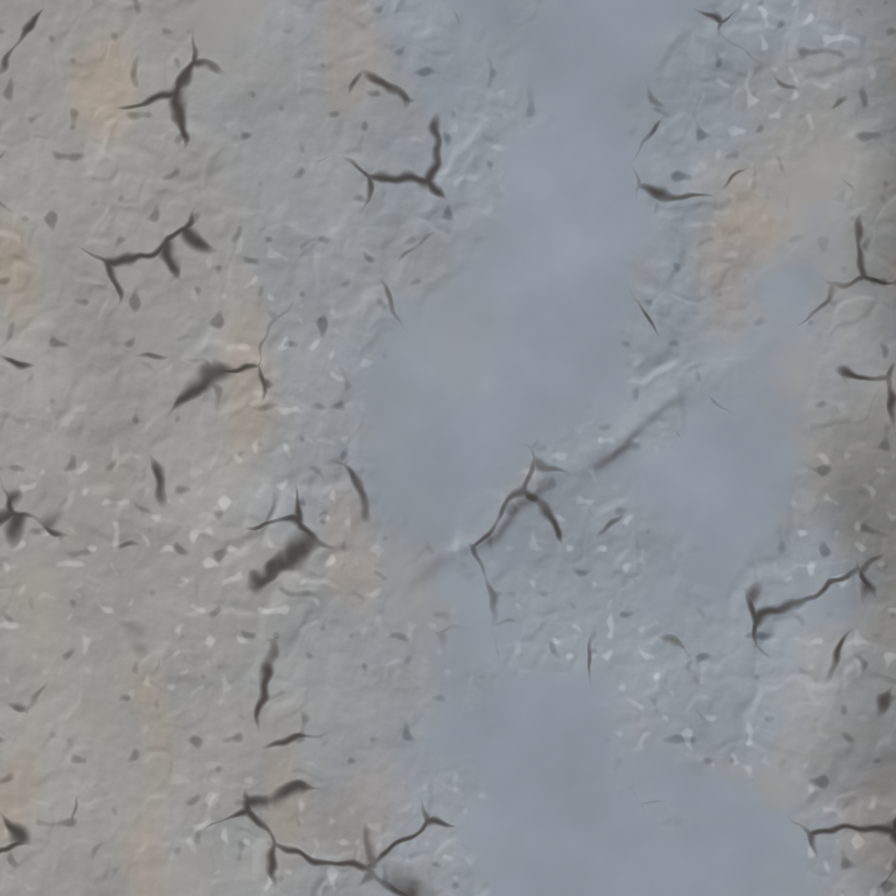
Write a WebGL 2 fragment shader that draws this texture.

```glsl
#version 300 es
precision highp float;
// Weathered clay wall: crumbling warm clods, smooth blue-grey patches, cracks and a diagonal ridge.

uniform vec2 u_resolution;
out vec4 fragColor;

vec2 hash2(vec2 p) {
    vec3 q = fract(p.xyx * vec3(0.1031, 0.1030, 0.0973));
    q += dot(q, q.yzx + 33.33);
    return fract((q.xx + q.yz) * q.zy);
}

float cornerSlope(vec2 cell, vec2 offset) {
    float angle = 6.2832 * hash2(cell).x;
    return dot(vec2(cos(angle), sin(angle)), offset);
}

// Gradient noise, roughly -0.7 to 0.7
float noise(vec2 p) {
    vec2 i = floor(p), f = fract(p);
    vec2 u = f * f * f * (f * (f * 6.0 - 15.0) + 10.0);
    vec2 e = vec2(1.0, 0.0);
    return mix(mix(cornerSlope(i, f), cornerSlope(i + e, f - e), u.x),
               mix(cornerSlope(i + e.yx, f - e.yx), cornerSlope(i + 1.0, f - 1.0), u.x), u.y);
}

float fbm(vec2 p) {
    float sum = 0.0, amplitude = 0.6;
    for (int i = 0; i < 4; i++) {
        sum += amplitude * noise(p);
        p = mat2(1.6, 1.2, -1.2, 1.6) * p + 5.3;
        amplitude *= 0.55;
    }
    return sum;
}

// Cellular clods: x = distance to the border, y = random value of the cell
vec2 clods(vec2 p) {
    vec2 i = floor(p), f = fract(p);
    float nearest = 8.0, second = 8.0, id = 0.0;
    for (int y = -1; y <= 1; y++)
    for (int x = -1; x <= 1; x++) {
        vec2 cell = vec2(x, y);
        vec2 h = hash2(i + cell);
        float d = length(cell + h - f);
        if (d < nearest) {
            second = nearest;
            nearest = d;
            id = hash2(i + cell + 41.7).y;
        } else {
            second = min(second, d);
        }
    }
    return vec2(second - nearest, id);
}

vec2 crumple(vec2 p) {
    return p + 0.018 * vec2(noise(p * 17.0), noise(p * 17.0 + 9.4))
             + 0.007 * vec2(noise(p * 47.0 + 3.1), noise(p * 47.0 + 6.8));
}

// Signed distance from the wavering diagonal ridge, and its strength along the way
vec2 ridge(vec2 p) {
    vec2 q = p - vec2(0.65, 0.485);
    float along = dot(q, vec2(0.815, 0.58));
    float across = dot(q, vec2(-0.58, 0.815)) + 0.03 * noise(p * 9.0) + 0.008 * noise(p * 35.0);
    return vec2(across, 1.0 - smoothstep(0.16, 0.27, abs(along)));
}

float roughness(vec2 p) {
    float band = exp(-pow((p.x - 0.73) / 0.21, 2.0));
    float flow = noise(vec2(p.x * 5.0 - p.y * 1.5, p.y * 3.2) + 2.7) + 0.25 * noise(p * 14.0);
    vec2 r = ridge(p);
    float patchy = smoothstep(-0.02, 0.17, 0.46 * band + 0.85 * flow - 0.19);
    return max(1.0 - patchy, 0.8 * r.y * exp(-pow(r.x / 0.03, 2.0)));
}

float relief(vec2 p, float rough) {
    vec2 q = crumple(p);
    vec2 big = clods(q * 13.0), small = clods(q * 31.0 + 4.0);
    float h = smoothstep(0.0, 0.35, big.x) * smoothstep(0.3, 0.95, big.y);
    h += 0.4 * smoothstep(0.0, 0.5, small.x) * smoothstep(0.25, 1.0, small.y);
    h += 0.5 * fbm(p * 26.0) + 0.22 * noise(p * 75.0);
    vec2 r = ridge(p);
    return h * mix(0.06, 1.0, rough) + 0.8 * r.y * exp(-pow(r.x / 0.014, 2.0));
}

void main() {
    vec2 p = gl_FragCoord.xy / u_resolution.y;
    float rough = roughness(p);

    // Warm clay on the left and far right, cool film between
    float drift = 0.3 * fbm(p * 4.0 + 1.3);
    float warm = 1.0 - smoothstep(0.12, 0.55, p.x + drift);
    warm = max(warm, 0.8 * smoothstep(0.84, 1.0, p.x + drift));
    warm = mix(warm, 0.5, 0.35 * rough);
    vec3 color = mix(vec3(0.545, 0.578, 0.618), vec3(0.605, 0.588, 0.562), warm);
    color *= 1.0 + 0.13 * fbm(p * 6.0 + 8.0) + 0.05 * rough * fbm(p * 30.0);
    color += vec3(0.03, 0.0, -0.025) * smoothstep(0.12, 0.45, noise(p * vec2(9.0, 5.0) + 6.0)) * rough;

    // Light from the upper left
    float shade = relief(p, rough) - relief(p + 0.004 * vec2(-0.5, 0.86), rough);
    color += 0.14 * clamp(shade, -0.9, 0.6);

    // Pale flecks and small dark pits
    float grain = noise(p * 58.0 + 2.0);
    float fleckArea = smoothstep(-0.1, 0.25, noise(p * 4.0 + 5.0) + 0.25 - 0.4 * p.y);
    color += 0.10 * rough * fleckArea * smoothstep(0.24, 0.5, grain);
    color -= 0.13 * rough * smoothstep(0.33, 0.55, noise(p * 43.0 + 17.0));

    // Broken cracks and the shadow under the ridge
    float gap = clods(crumple(p) * 10.0 + 7.0).x;
    float opening = rough * smoothstep(0.08, 0.32, noise(p * 8.0 + 12.0) + 0.3 * noise(p * 25.0));
    float crack = opening * (1.0 - smoothstep(0.01, 0.03 + 0.09 * opening, gap));
    vec2 r = ridge(p);
    float under = r.y * exp(-pow((r.x + 0.008) / 0.006, 2.0)) * smoothstep(-0.2, 0.3, noise(p * 13.0));
    color = mix(color, vec3(0.25, 0.235, 0.225), clamp(0.85 * crack + 0.4 * under, 0.0, 0.9));

    color *= 1.0 - 0.16 * smoothstep(0.9, 1.02, p.x + 0.1 * noise(p * 6.0));
    fragColor = vec4(clamp(color, 0.0, 1.0), 1.0);
}
```
